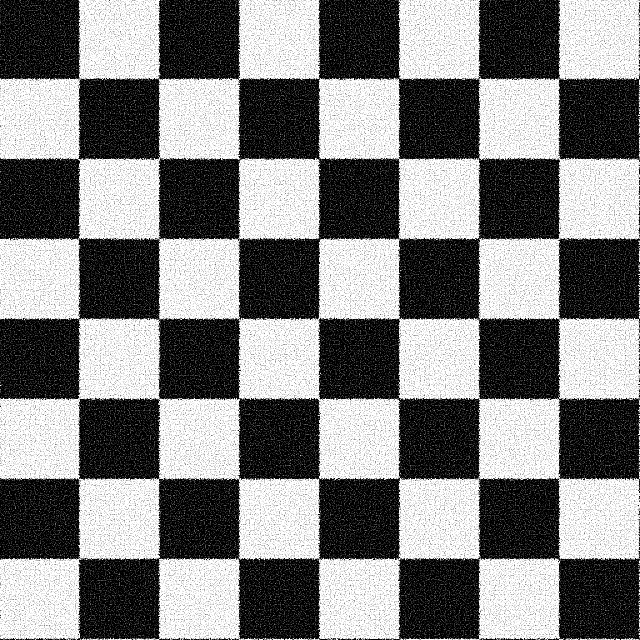
Reproduce this pattern procedurally as a Shadertoy shader.

```glsl
// Black and white checkerboard with fine film grain and slightly ragged edges.

#define CELLS 8.0                     // squares across and down
#define SHIFT vec2(-0.0012, 0.0018)   // board offset, in canvas heights
#define GRAIN_SCALE 512.0             // grain lattice cells per canvas height
#define GRAIN_GAIN 0.92               // grain contrast
#define RAGGED 0.004                  // edge displacement, in canvas heights
#define DARK vec3(0.0)
#define LIGHT vec3(1.0)

// Integer hash giving a random gradient with components in -1..1
vec2 hashGradient(ivec2 cell, uint seed) {
    uvec2 q = uvec2(cell) * uvec2(1597u, 3812u) + seed * 7919u;
    q = q * 1664525u + 1013904223u;
    q.x += q.y * 1664525u;
    q.y += q.x * 1664525u;
    q ^= q >> 16u;
    q.x += q.y * 1664525u;
    q.y += q.x * 1664525u;
    q ^= q >> 16u;
    return vec2(q & 65535u) / 32767.5 - 1.0;
}

float gradientNoise(vec2 p, uint seed) {
    ivec2 cell = ivec2(floor(p));
    vec2 f = fract(p);
    vec2 fade = f * f * f * (f * (f * 6.0 - 15.0) + 10.0);
    float corner[4];
    for (int i = 0; i < 4; i++) {
        ivec2 o = ivec2(i & 1, i >> 1);
        corner[i] = dot(hashGradient(cell + o, seed), f - vec2(o));
    }
    return mix(mix(corner[0], corner[1], fade.x),
               mix(corner[2], corner[3], fade.x), fade.y);
}

// Smoothed checker: 1 on light squares, 0 on dark ones
float checker(vec2 p, float blur) {
    vec2 edgeDistance = 2.0 * abs(fract(0.5 * p - 0.25) - 0.5) - 0.5;
    vec2 stripe = clamp(2.0 * edgeDistance / blur, -1.0, 1.0);
    return 0.5 + 0.5 * stripe.x * stripe.y;
}

void mainImage(out vec4 fragColor, in vec2 fragCoord) {
    vec2 uv = fragCoord / iResolution.y;
    vec2 grainPos = uv * GRAIN_SCALE;

    // Board with ragged borders
    vec2 jitter = RAGGED * vec2(gradientNoise(grainPos, 1u),
                                gradientNoise(grainPos, 2u));
    float blur = CELLS / iResolution.y;
    float tone = checker((uv - SHIFT + jitter) * CELLS, blur);

    // Grain, clipped at both ends of the tonal range
    float grain = GRAIN_GAIN * gradientNoise(grainPos, 3u);
    vec3 color = clamp(mix(DARK, LIGHT, tone) + grain, 0.0, 1.0);
    fragColor = vec4(color, 1.0);
}
```
